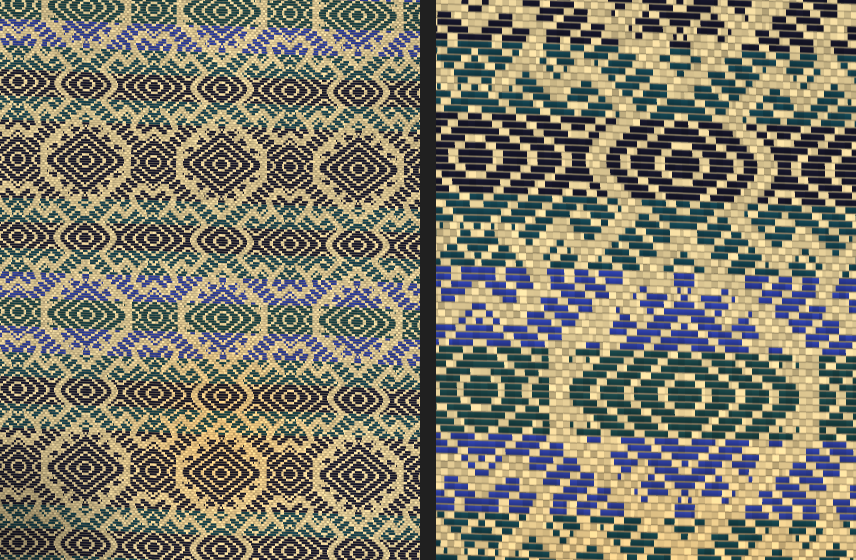
Left: the whole. Right: its middle third, enlarged.
Give the GLSL for this pattern, as a WebGL 1 fragment shader.

```glsl
precision highp float;
// Woven brocade: gold medallions and hooked meanders over dyed stripes.
// The motif is a mirrored quarter tile, sampled once per fine thread crossing;
// thin diagonal twill lines break the dyed rows into short floats.
uniform vec2 u_resolution;

float hash(vec2 p) {
  return fract(sin(dot(p, vec2(127.1, 311.7))) * 43758.5);
}

float cornerSlope(vec2 corner, vec2 offset) {
  float a = 6.2832 * hash(corner);
  return dot(vec2(cos(a), sin(a)), offset);
}

float gradientNoise(vec2 p) {
  vec2 i = floor(p), f = fract(p);
  vec2 s = f * f * (3.0 - 2.0 * f), e = vec2(1.0, 0.0);
  float low = mix(cornerSlope(i, f), cornerSlope(i + e.xy, f - e.xy), s.x);
  float high = mix(cornerSlope(i + e.yx, f - e.yx), cornerSlope(i + e.xx, f - e.xx), s.x);
  return mix(low, high, s.y);
}

// Distance to a line; tile units are taller than wide.
float segment(vec2 p, float ax, float ay, float bx, float by) {
  vec2 unit = vec2(1.0, 1.31);
  vec2 a = vec2(ax, ay) * unit, ab = vec2(bx, by) * unit - a, ap = p * unit - a;
  return length(ap - ab * clamp(dot(ap, ab) / dot(ab, ab), 0.0, 1.0));
}

// Medallion rim with inward teeth, measured from the medallion centre.
float medallion(vec2 q) {
  float d = min(segment(q, 0.0, 17.5, 18.5, 4.5), segment(q, 18.5, 4.5, 18.5, 0.0));
  d = min(d, segment(q, 18.5, 1.0, 15.5, 3.2));
  d = min(d, segment(q, 14.0, 7.7, 11.0, 5.5));
  d = min(d, segment(q, 9.5, 10.8, 6.5, 8.6));
  return min(d, segment(q, 5.0, 14.0, 2.0, 11.8));
}

// Hooked line between the medallion row and the narrow diamond band.
float meander(vec2 q) {
  float d = min(segment(q, 12.5, 26.0, 12.0, 24.6), segment(q, 12.0, 24.6, 7.0, 20.8));
  d = min(d, segment(q, 7.0, 20.8, 14.0, 15.4));
  d = min(d, segment(q, 14.0, 15.4, 18.0, 18.4));
  d = min(d, segment(q, 18.0, 18.4, 22.5, 15.0));
  d = min(d, segment(q, 22.5, 15.0, 26.5, 18.0));
  d = min(d, segment(q, 22.5, 15.0, 20.5, 11.7));
  d = min(d, segment(q, 20.5, 11.7, 25.5, 7.9));
  return min(d, segment(q, 25.5, 7.9, 30.0, 11.3));
}

float rhomb(vec2 q) {
  return abs(q.x) + 1.64 * abs(q.y);
}

// Thin gold lines as nested rhombs: one set fills the medallion,
// the others surround the three remaining tile corners.
float twill(vec2 q) {
  float inner = rhomb(q);
  float outer = min(rhomb(q - vec2(30.0, 0.0)), rhomb(q - vec2(0.0, 26.0)));
  outer = min(outer, rhomb(q - vec2(30.0, 26.0)));
  float d = inner < 27.0 ? inner : outer;
  return step(mod(d + 1.6, 5.0), 1.35);
}

// Dye stripes, mirrored about each second row of medallions.
vec3 dye(float row) {
  float t = abs(mod(row + 52.0, 104.0) - 52.0);
  vec3 violet = vec3(0.09, 0.09, 0.17), teal = vec3(0.08, 0.27, 0.32);
  vec3 c = mix(violet, teal, step(12.7, t));
  c = mix(c, violet, step(21.0, t));
  c = mix(c, teal, step(30.0, t));
  c = mix(c, vec3(0.18, 0.25, 0.66), step(38.5, t));
  return mix(c, vec3(0.10, 0.27, 0.28), step(47.0, t));
}

vec3 cloth(vec2 p) {
  // Slight sag and tilt of the fabric, then tile units and thread cells.
  vec2 bend = 0.006 * vec2(gradientNoise(p * 3.0), gradientNoise(p * 3.0 + 17.0));
  vec2 g = (p + bend - vec2(0.205, 0.951 - 0.03 * (p.x - 0.2))) * vec2(185.3, 142.0);
  vec2 threads = vec2(2.0, 64.0 / 52.0);
  vec2 cell = floor(g * threads) + 0.5, f = fract(g * threads) - 0.5;
  vec2 at = cell / threads;
  vec2 q = abs(mod(at + vec2(30.0, 26.0), vec2(60.0, 52.0)) - vec2(30.0, 26.0));

  float bold = step(min(medallion(q), meander(q)), 1.25);
  float isGold = max(bold, twill(q));
  float knotColumn = floor(cell.x / 2.0);
  float fibre = 0.9 + 0.2 * hash(vec2(knotColumn, cell.y));
  float thread = 1.0 - smoothstep(0.28, 0.48, abs(f.y));

  // Gold knots alternate with shallow pits inside the bold lines.
  float pit = bold * mod(knotColumn + floor(cell.y), 2.0);
  vec3 gold = vec3(0.93, 0.84, 0.62) * (0.84 + 0.16 * thread - 0.16 * pit);

  // Dyed floats run along the row, with ground showing in between.
  vec3 dyed = dye(at.y) * (0.9 + 0.3 * f.y);
  dyed = mix(vec3(0.50, 0.46, 0.37), dyed, thread);
  return mix(dyed, gold, isGold) * fibre;
}

void main() {
  // Average a 3 by 3 grid of samples to smooth the threads.
  vec3 color = vec3(0.0);
  for (int j = 0; j < 3; j++) {
    for (int i = 0; i < 3; i++) {
      vec2 shift = (vec2(float(i), float(j)) - 1.0) / 3.0;
      color += cloth((gl_FragCoord.xy + shift) / u_resolution.x) / 9.0;
    }
  }

  // Uneven light: warm glow low in the middle, shade in the lower left.
  vec2 p = gl_FragCoord.xy / u_resolution.x;
  float glow = 1.0 - smoothstep(0.0, 0.35, length(p - vec2(0.53, 0.30)));
  color *= mix(vec3(1.0), vec3(1.04, 0.95, 0.82), glow);
  color *= 1.0 - 0.3 * (1.0 - smoothstep(0.0, 0.45, length(p)));
  color *= 1.0 + 0.08 * gradientNoise(p * 2.5 + 5.0);
  gl_FragColor = vec4(color, 1.0);
}
```
